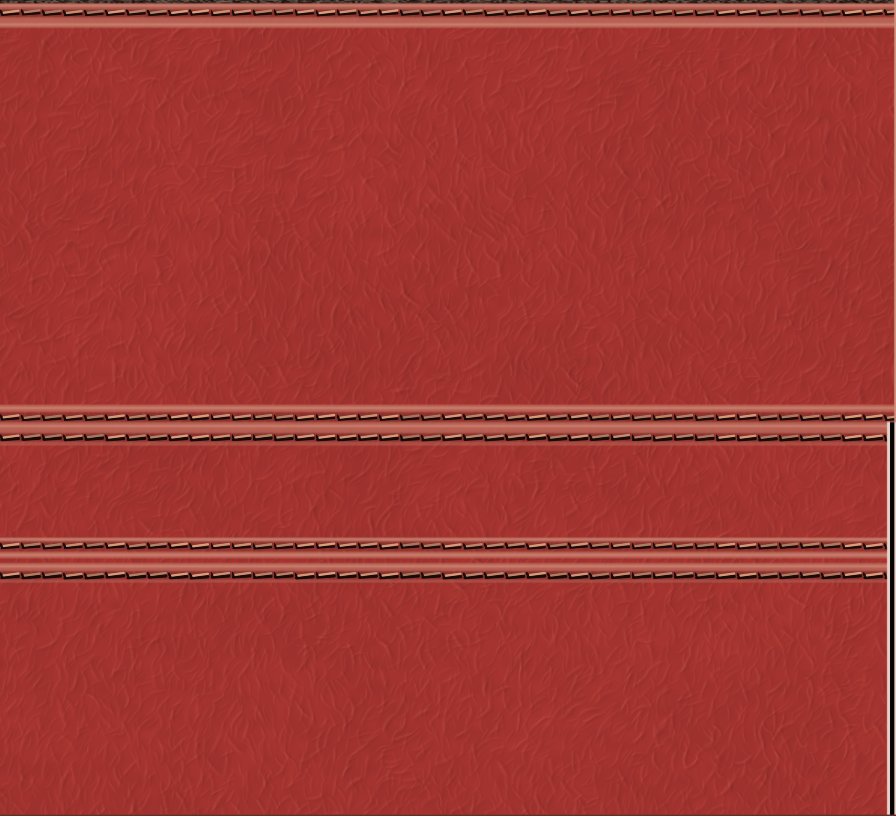
This texture is drawn by a WebGL 2 fragment shader. Its source:

```glsl
#version 300 es
precision highp float;
// Red grained leather crossed by raised piping and rows of slanted stitches.
// Grain is made of scattered curved creases in jittered cells; the seams are
// soft horizontal bands, and each stitch is a repeated pair of capsules.
uniform vec2 u_resolution;
out vec4 outColor;

const vec3 LEATHER = vec3(0.635, 0.198, 0.182);
const vec3 CREASE = vec3(0.73, 0.30, 0.265);
const vec3 PIPING = vec3(0.74, 0.41, 0.355);
const vec3 SHINE = vec3(0.82, 0.57, 0.49);
const vec3 GROOVE = vec3(0.40, 0.19, 0.16);
const vec3 THREAD = vec3(0.72, 0.52, 0.41);
const vec3 SHADOW = vec3(0.09, 0.045, 0.035);
const float STITCH = 0.0258;

float hash(vec2 p) {
  return fract(sin(dot(p, vec2(127.1, 311.7))) * 43758.5453);
}

float noise(vec2 p) {
  vec2 i = floor(p), f = fract(p);
  f = f * f * (3.0 - 2.0 * f);
  return mix(mix(hash(i), hash(i + vec2(1, 0)), f.x),
             mix(hash(i + vec2(0, 1)), hash(i + vec2(1, 1)), f.x), f.y);
}

float capsule(vec2 p, vec2 a, vec2 b, float radius) {
  vec2 d = b - a;
  float t = clamp(dot(p - a, d) / dot(d, d), 0.0, 1.0);
  return length(p - a - d * t) - radius;
}

float cover(float dist, float px) {
  return 1.0 - smoothstep(-0.6 * px, 0.6 * px, dist);
}

// Horizontal strip between two heights with soft borders
float strip(float y, float top, float bottom, float soft) {
  return smoothstep(top - soft, top + soft, y)
       * (1.0 - smoothstep(bottom - soft, bottom + soft, y));
}

// Embossed curved creases: positive on ridges, negative beside them
float creases(vec2 p, float cells, float seed) {
  vec2 g = p * cells, base = floor(g);
  float relief = 0.0;
  for (int j = -1; j <= 1; j++)
  for (int i = -1; i <= 1; i++) {
    vec2 id = base + vec2(i, j);
    vec2 jitter = vec2(hash(id + seed), hash(id + seed + 37.2));
    float turn = (noise(id * 0.22 + seed) - 0.5) * 1.5
               + (hash(id + seed + 71.8) - 0.5) * 1.3 - 0.3;
    vec2 d = g - id - jitter;
    d = mat2(cos(turn), sin(turn), -sin(turn), cos(turn)) * d;
    d.x += (hash(id + seed + 11.4) - 0.5) * d.y * d.y * 0.9;
    float taper = 1.0 - smoothstep(0.3, 0.85, abs(d.y));
    float ridge = exp(-d.x * d.x * 150.0);
    float valley = exp(-(d.x - 0.16) * (d.x - 0.16) * 70.0);
    relief += (ridge - 0.65 * valley) * taper * (0.4 + 0.6 * jitter.x);
  }
  return clamp(relief, -1.0, 1.0);
}

vec3 leather(vec2 p) {
  vec2 bent = p + 0.006 * vec2(noise(p * 45.0), noise(p * 45.0 + 9.0));
  float relief = 0.6 * creases(bent, 48.0, 3.0) + 0.5 * creases(bent, 70.0, 19.0);
  float mottle = noise(p * 70.0) * 0.6 + noise(p * 9.0) * 0.4 - 0.5;
  vec3 c = LEATHER * (1.0 + 0.09 * mottle + 0.13 * min(relief, 0.0));
  return mix(c, CREASE, 0.65 * clamp(relief, 0.0, 1.0));
}

// Raised band with a shiny line along its middle
vec3 piping(vec3 c, float y, float top, float bottom, float shineAt) {
  c = mix(c, PIPING, 0.85 * strip(y, top, bottom, 0.0018));
  float s = (y - shineAt) / 0.0018;
  return mix(c, SHINE, 0.55 * exp(-s * s));
}

// One row of threads rising to the right, each over a dark gap
vec3 stitches(vec3 c, vec2 p, float row, float weight, float px) {
  float n = floor(p.x / STITCH);
  vec2 q = vec2(p.x - (n + 0.5) * STITCH, p.y - row);
  q.y += (hash(vec2(n, row)) - 0.5) * 0.0012;
  float groove = q.y / 0.0052;
  c = mix(c, GROOVE, 0.55 * exp(-groove * groove));
  float gap = capsule(q, vec2(-0.0105, 0.0026), vec2(0.0095, 0.0012), 0.0016 * weight);
  float hook = capsule(q, vec2(-0.0124, -0.0022), vec2(-0.0096, 0.0026), 0.0014);
  c = mix(c, SHADOW, cover(min(gap, hook), px));
  float thread = capsule(q, vec2(-0.0082, 0.0), vec2(0.0096, -0.0024), 0.0014);
  return mix(c, THREAD * (0.9 + 0.3 * hash(vec2(n, 5.0))), cover(thread, px));
}

void main() {
  vec2 uv = gl_FragCoord.xy / u_resolution;
  float px = 1.0 / u_resolution.y;
  float y = 1.0 - uv.y;
  vec2 p = vec2(uv.x * u_resolution.x / u_resolution.y, y);
  vec3 c = leather(p);

  // Piping of the top, middle and lower seams
  c = piping(c, y, 0.004, 0.012, 0.007);
  c = piping(c, y, 0.021, 0.034, 0.030);
  c = piping(c, y, 0.496, 0.505, 0.500);
  c = piping(c, y, 0.517, 0.531, 0.522);
  c = mix(c, PIPING, 0.5 * strip(y, 0.541, 0.546, 0.0015));
  c = piping(c, y, 0.659, 0.664, 0.661);
  c = piping(c, y, 0.676, 0.684, 0.680);
  c = piping(c, y, 0.690, 0.700, 0.694);
  c = mix(c, PIPING, 0.5 * strip(y, 0.710, 0.714, 0.0015));

  // Stitch rows and the dark trim above them
  c = stitches(c, p, 0.0155, 0.9, px);
  c = stitches(c, p, 0.5115, 0.9, px);
  c = stitches(c, p, 0.5360, 1.25, px);
  c = stitches(c, p, 0.6690, 0.9, px);
  c = stitches(c, p, 0.7050, 1.25, px);
  vec3 trim = mix(SHADOW, vec3(0.42, 0.37, 0.32), noise(p * vec2(300.0, 500.0)));
  c = mix(c, trim, 1.0 - smoothstep(0.003, 0.005, y));

  // Right border: thin pale rim above, black slot between pale lines below
  float lower = smoothstep(0.515, 0.519, y);
  c = mix(c, SHINE, (1.0 - lower) * smoothstep(0.997, 0.999, uv.x));
  c = mix(c, vec3(0.92, 0.82, 0.78), lower * smoothstep(0.989, 0.991, uv.x));
  c = mix(c, vec3(0.02), lower * strip(uv.x, 0.9933, 0.9982, 0.0007));
  c = mix(c, GROOVE, smoothstep(0.9975, 0.999, y));
  outColor = vec4(c, 1.0);
}
```
